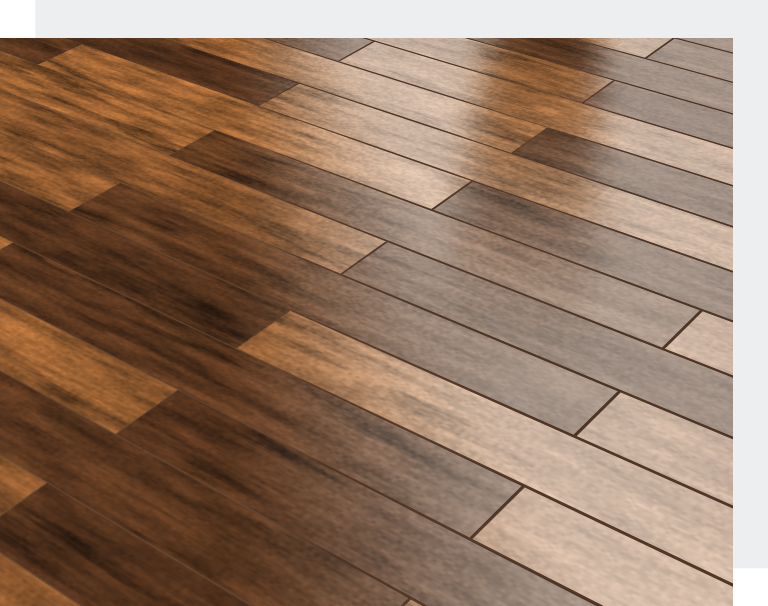
A Shadertoy shader for this texture:

```glsl
const vec2 FRAME = vec2(1.0, 0.789);          // canvas extent, width = 1
const vec2 PANEL_CORNER = vec2(0.046, 0.740);  // left and bottom of the grey panel
const vec2 FLOOR_CORNER = vec2(0.9544, 0.0495); // right and top of the floor
const vec3 PAPER = vec3(1.0);
const vec3 PANEL = vec3(0.925, 0.933, 0.941);
const vec3 WOOD_DARK = vec3(0.33, 0.20, 0.115);
const vec3 WOOD_LIGHT = vec3(0.61, 0.385, 0.20);
const vec3 SHEEN_DARK = vec3(0.66, 0.60, 0.56);
const vec3 SHEEN_LIGHT = vec3(0.87, 0.78, 0.71);
const vec3 SEAM_SHADE = vec3(0.27, 0.17, 0.11);
const vec3 SEAM_DUST = vec3(0.40, 0.29, 0.21);
const vec2 SEAM_HALF = vec2(0.0024, 0.021);    // end joint, long seam
const float GRAIN = 0.85;
const float SPECKLE = 0.16;

// Plank plane to canvas: x counts plank lengths, y counts rows
const mat3 PLANE = mat3(0.4513, 0.1536, -0.200,
                        -0.0661, 0.0274, -0.029,
                        0.2800, 0.1693, 1.0);

float hash(vec2 p) {
    vec3 q = fract(vec3(p.xyx) * 0.1031);
    q += dot(q, q.yzx + 33.33);
    return fract((q.x + q.y) * q.z);
}

float noise(vec2 p) {
    vec2 i = floor(p), f = fract(p);
    f = f * f * (3.0 - 2.0 * f);
    return mix(mix(hash(i), hash(i + vec2(1, 0)), f.x),
               mix(hash(i + vec2(0, 1)), hash(i + vec2(1, 1)), f.x), f.y);
}

float fbm(vec2 p) {
    float sum = 0.0, amp = 0.5;
    for (int i = 0; i < 4; i++) {
        sum += amp * noise(p);
        p = p * 2.03 + 17.1;
        amp *= 0.55;
    }
    return sum;
}

// Light from the right, broken by one dark upright reflection
float glareAt(vec2 p) {
    float light = smoothstep(0.29, 0.46 + 0.48 * p.y, p.x + 0.03 * p.y);
    float offset = (p.x - 0.715 + 0.10 * p.y) / (0.075 + 0.07 * p.y);
    float shadow = exp(-offset * offset * offset * offset);
    shadow *= 1.0 - smoothstep(0.06, 0.53, p.y);
    return light * (1.0 - 0.95 * shadow);
}

// Pale and dark planks alternate; some rows swap the order
float plankTone(vec2 id) {
    float swap = step(fract((id.y + 4.0) / 1.7 + 0.02), 0.22);
    float pale = 1.0 - mod(id.x + 1.0 - swap, 2.0);
    return clamp(mix(0.08, 0.82, pale) + 0.30 * (hash(id + 71.0) - 0.5), 0.0, 1.0);
}

vec3 floorColor(vec2 p) {
    vec3 h = inverse(PLANE) * vec3(p, 1.0);
    vec2 plane = h.xy / h.z;
    vec2 pixel = vec2(length(vec2(dFdx(plane.x), dFdy(plane.x))),
                      length(vec2(dFdx(plane.y), dFdy(plane.y))));

    // Half-length stagger on every second row
    float row = floor(plane.y);
    vec2 local = vec2(plane.x - 0.5 * mod(row, 2.0), plane.y);
    vec2 id = floor(local);
    float tone = plankTone(id);
    float glare = glareAt(p);

    // Long grain, dark streaks and fine speckle
    vec2 shift = 40.0 + 13.0 * vec2(hash(id + 50.0), hash(id + 90.0));
    float grain = fbm(plane * vec2(9.0, 7.0) + shift) - 0.5;
    float streak = smoothstep(0.55, 0.85, fbm(plane * vec2(4.0, 5.0) + shift * 2.0));
    float speckle = noise(plane * vec2(150.0, 26.0) + 300.0) - 0.5;

    vec3 wood = mix(WOOD_DARK, WOOD_LIGHT, tone);
    wood *= 1.0 + GRAIN * grain - 0.35 * streak + SPECKLE * speckle;
    vec3 sheen = mix(SHEEN_DARK, SHEEN_LIGHT, tone);
    sheen *= 1.0 + 0.18 * grain - 0.08 * streak + 0.6 * SPECKLE * speckle;
    float patchy = (grain * 0.5 + speckle * 0.35) * glare * (1.0 - glare);
    vec3 color = mix(wood, sheen, clamp(0.92 * glare + patchy, 0.0, 1.0));

    // Seams: dark in the light, thin and dusty in the shade
    vec2 edge = abs(fract(local + 0.5) - 0.5);
    vec2 halfWidth = SEAM_HALF * mix(0.55, 1.0, glare);
    vec2 line = 1.0 - smoothstep(halfWidth - 0.6 * pixel, halfWidth + 0.6 * pixel, edge);
    float seam = max(line.x, line.y) * mix(0.65, 0.92, glare);
    return mix(color, mix(SEAM_DUST, SEAM_SHADE, smoothstep(0.0, 0.35, glare)), seam);
}

void mainImage(out vec4 fragColor, in vec2 fragCoord) {
    vec2 p = fragCoord / iResolution.xy;
    p = vec2(p.x, 1.0 - p.y) * FRAME;
    vec2 soft = 0.5 * FRAME / iResolution.xy;

    // Grey panel on paper, floor laid on top
    vec2 panel = smoothstep(-soft, soft, vec2(p.x - PANEL_CORNER.x, PANEL_CORNER.y - p.y));
    vec2 board = smoothstep(-soft, soft, vec2(FLOOR_CORNER.x - p.x, p.y - FLOOR_CORNER.y));
    vec3 color = mix(PAPER, PANEL, panel.x * panel.y);
    color = mix(color, floorColor(p), board.x * board.y);
    fragColor = vec4(clamp(color, 0.0, 1.0), 1.0);
}
```
